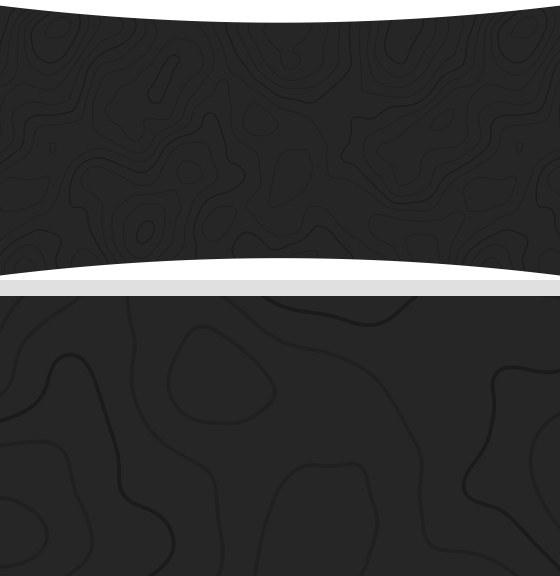
Top: the whole. Bottom: its middle third, enlarged.
A Shadertoy shader for this background:

```glsl
// Faint topographic contour lines on a charcoal band whose upper and lower
// edges bow inwards against white. The lines are level sets of layered,
// horizontally repeating gradient noise, drawn at an even width.

#define CELLS_PER_TILE 4       // noise cells across one repeat
#define NOISE_SCALE 2.4        // noise cells per canvas height
#define LEVELS 11.0            // contour lines per unit of elevation
#define INDEX_EVERY 4.0        // each n-th contour is darker
#define LINE_HALF_WIDTH 0.0023
#define TOP_MARGIN vec2(0.081, 0.020)     // white depth: centre, corner
#define BOTTOM_MARGIN vec2(0.078, 0.016)
#define GROUND_COLOR vec3(0.149)
#define LINE_COLOR vec3(0.126)
#define INDEX_COLOR vec3(0.106)
#define SEED 23u

// Integer hash giving a lattice gradient in [-1, 1]^2
vec2 latticeGradient(ivec2 cell, int period) {
    uint wrapped = uint((cell.x % period + period) % period);
    uint h = wrapped * 1597334677u ^ uint(cell.y + 64) * 3812015801u;
    h ^= (SEED + uint(period)) * 2654435769u;
    h = (h ^ (h >> 16)) * 2146121005u;
    h = (h ^ (h >> 15)) * 2221713035u;
    h ^= h >> 16;
    return vec2(h & 65535u, h >> 16) / 32767.5 - 1.0;
}

float gradientNoise(vec2 p, int period) {
    ivec2 cell = ivec2(floor(p));
    vec2 f = fract(p);
    vec2 w = f * f * f * (f * (f * 6.0 - 15.0) + 10.0);
    const ivec2 e = ivec2(1, 0);
    float a = dot(latticeGradient(cell, period), f);
    float b = dot(latticeGradient(cell + e.xy, period), f - vec2(1, 0));
    float c = dot(latticeGradient(cell + e.yx, period), f - vec2(0, 1));
    float d = dot(latticeGradient(cell + e.xx, period), f - vec2(1, 1));
    return mix(mix(a, b, w.x), mix(c, d, w.x), w.y);
}

// Terrain height, measured in contour levels
float elevation(vec2 p) {
    float height = 0.0, amplitude = 1.0;
    int period = CELLS_PER_TILE;
    p *= NOISE_SCALE;
    for (int octave = 0; octave < 3; octave++) {
        height += amplitude * gradientNoise(p, period);
        p *= 2.0;
        period *= 2;
        amplitude *= 0.27;
    }
    return height * LEVELS;
}

// Antialiased coverage of the inside of a signed distance
float coverage(float inside, float pixel) {
    return clamp(inside / pixel + 0.5, 0.0, 1.0);
}

void mainImage(out vec4 fragColor, in vec2 fragCoord) {
    float pixel = 1.0 / iResolution.y;
    vec2 p = fragCoord * pixel;

    // Distance to the nearest contour, from the local slope
    float h = elevation(p);
    vec2 e = vec2(0.002, 0.0);
    vec2 slope = vec2(elevation(p + e.xy) - elevation(p - e.xy),
                      elevation(p + e.yx) - elevation(p - e.yx)) / (2.0 * e.x);
    float level = round(h);
    float lineDistance = abs(h - level) / max(length(slope), 0.001);

    // Ground and lines
    bool isIndex = mod(level, INDEX_EVERY) < 0.5;
    vec3 ink = isIndex ? INDEX_COLOR : LINE_COLOR;
    vec3 color = mix(GROUND_COLOR, ink, coverage(LINE_HALF_WIDTH - lineDistance, pixel));

    // White margins bounded by shallow arcs
    float u = 2.0 * fragCoord.x / iResolution.x - 1.0;
    float top = 1.0 - mix(TOP_MARGIN.x, TOP_MARGIN.y, u * u);
    float bottom = mix(BOTTOM_MARGIN.x, BOTTOM_MARGIN.y, u * u);
    float band = coverage(min(top - p.y, p.y - bottom), pixel);
    fragColor = vec4(mix(vec3(1.0), color, band), 1.0);
}
```
